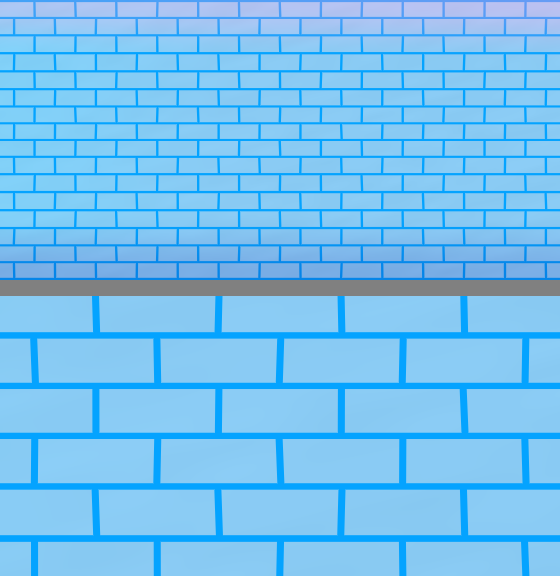
Top, the full canvas; bottom, a detail of the centre.
Reproduce this pattern procedurally as a Shadertoy shader.

```glsl
// Pale blue brick wall in running bond with bright blue joints and a soft vertical tint.

const float ROWS = 16.0;
const float ROW_HEIGHT = 0.0620;   // all lengths are in canvas heights
const float BRICK_WIDTH = 0.1461;
const float TOP_MARGIN = 0.0026;
const float BED_WIDTH = 0.0078;
const float HEAD_WIDTH = 0.0084;
const float TAU = 6.2831853;

// Sine-free hash of a cell, 0 to 1
float hash(vec2 cell) {
    vec3 p = fract(vec3(cell.xyx) * 0.1031);
    p += dot(p, p.yzx + 33.33);
    return fract((p.x + p.y) * p.z);
}

float valueNoise(vec2 p) {
    vec2 cell = floor(p);
    vec2 f = fract(p);
    f = f * f * (3.0 - 2.0 * f);
    float low = mix(hash(cell), hash(cell + vec2(1.0, 0.0)), f.x);
    float high = mix(hash(cell + vec2(0.0, 1.0)), hash(cell + vec2(1.0, 1.0)), f.x);
    return mix(low, high, f.y);
}

// Antialiased coverage of a line from the distance to its centre
float lineMask(float dist, float width, float pixel) {
    return clamp((0.5 * width - dist) / pixel + 0.5, 0.0, 1.0);
}

// Row coordinate from the top; courses vary slightly in height every eight rows
float courseCoord(float depth) {
    float k = (depth - TOP_MARGIN) / ROW_HEIGHT;
    return k - 0.042 + 0.055 * cos(TAU * (k - 1.5) / 8.0);
}

// Coverage of the bed and head joints
float mortarMask(float x, float course, float pixel) {
    float row = floor(course);
    float bedDist = abs(course - round(course)) * ROW_HEIGHT;
    float bed = lineMask(bedDist, BED_WIDTH, pixel);

    float u = x / BRICK_WIDTH + 0.5 * mod(row, 2.0);
    float joint = round(u);
    float lean = (hash(vec2(joint + 40.0, row + 7.0)) - 0.5) * 0.005;
    float headDist = abs((u - joint) * BRICK_WIDTH + lean * (fract(course) - 0.5));
    float head = lineMask(headDist, HEAD_WIDTH, pixel);
    return max(bed, head);
}

// Brick tint: lavender at the top, clear blue between, dusky at the foot
vec3 brickColor(float across, float depth, float topFade, float footFade) {
    vec3 clear = mix(vec3(0.505, 0.815, 0.970), vec3(0.540, 0.795, 0.955),
                     smoothstep(0.0, 0.45, across));
    vec3 lavender = mix(vec3(0.670, 0.775, 0.950), vec3(0.735, 0.755, 0.945), across);
    vec3 dusk = vec3(0.475, 0.680, 0.900);
    return mix(mix(clear, lavender, topFade), dusk, footFade);
}

vec3 mortarColor(float across, float topFade, float footFade) {
    vec3 azure = vec3(0.015, 0.640, 1.000);
    vec3 violet = mix(vec3(0.260, 0.635, 0.970), vec3(0.400, 0.610, 0.960), across);
    vec3 deep = vec3(0.020, 0.520, 0.910);
    return mix(mix(azure, violet, topFade), deep, footFade);
}

// Faint slanted sheen, shifted from brick to brick
float sheen(float x, float course) {
    float row = floor(course);
    float brick = floor(x / BRICK_WIDTH + 0.5 * mod(row, 2.0));
    float shift = hash(vec2(brick + 20.0, row + 3.0));
    float streak = valueNoise(vec2(x * 9.0 + shift * 5.0, course * 2.0 + x * 8.0));
    return (streak - 0.5) * 0.018 + (shift - 0.5) * 0.006;
}

void mainImage(out vec4 fragColor, in vec2 fragCoord) {
    float pixel = 1.0 / iResolution.y;
    float x = (fragCoord.x - 0.5 * iResolution.x) * pixel;
    float across = fragCoord.x / iResolution.x;
    float depth = 1.0 - fragCoord.y * pixel;
    float course = clamp(courseCoord(depth), 0.0, ROWS);

    // The top tint reaches lower toward the right
    float topFade = 1.0 - smoothstep(0.01, 0.19 + 0.04 * across, depth);
    float footFade = smoothstep(0.76, 0.99, depth);

    vec3 brick = brickColor(across, depth, topFade, footFade) + sheen(x, course);
    vec3 mortar = mortarColor(across, topFade, footFade);
    vec3 color = mix(brick, mortar, mortarMask(x, course, pixel));
    fragColor = vec4(color, 1.0);
}
```
